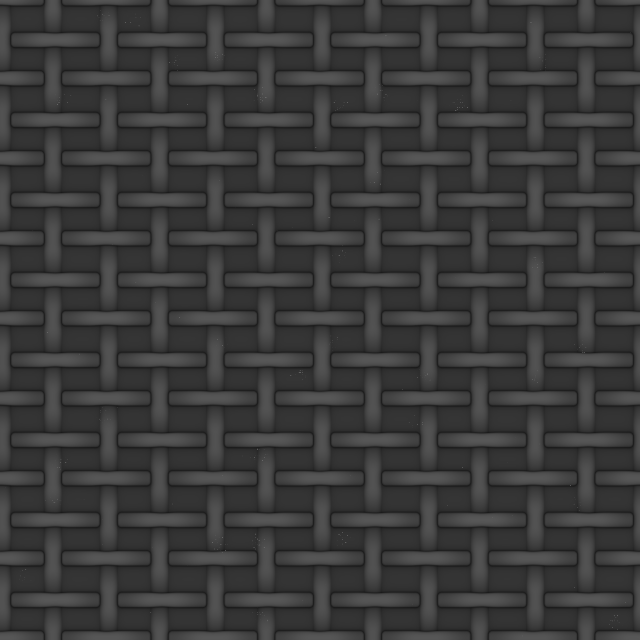
Reproduce this pattern procedurally as a three.js fragment shader.

```glsl
varying vec2 vUv;

// Layout: 6 x 8 weave cells, lengths in 1/768 of the canvas
const float CANVAS = 768.0;
const vec2 CELL = vec2(128.0, 96.0);
const vec2 BAR_A = vec2(66.5, 48.0);
const vec2 BAR_B = vec2(127.5, 2.0);
const vec2 POST_A = vec2(63.5, 0.0);
const vec2 POST_B = vec2(130.5, 49.0);
const vec2 BAR_HALF = vec2(53.2, 9.2);
const float BAR_ROUND = 5.0;
const float POST_HALF = 10.8;
const float POST_REACH = 39.0;
const float PINCH = 0.9;
const float BAR_SOFT = 0.7;
const float POST_SOFT = 1.1;

// Tones
const float GROUND = 0.207;
const float BAR_RIM = 0.19;
const float BAR_TOP = 0.338;
const float POST_TOP = 0.325;
const float POST_EDGE = 0.215;
const float OUTLINE = 0.26;
const float OUTLINE_WIDTH = 1.2;
const float SHADOW = 0.28;
const float SHADOW_SIZE = 3.5;

// Dust
const float CLUSTER_GRID = 16.0;
const float CLUSTER_RATE = 0.10;
const float SPECK_GRID = 384.0;
const float SPECK_TONE = 0.46;

float hash(vec2 p) {
  vec3 q = fract(vec3(p.xyx) * 0.1031);
  q += dot(q, q.yzx + 33.33);
  return fract((q.x + q.y) * q.z);
}

vec2 hash2(vec2 p) {
  return vec2(hash(p + 17.0), hash(p + 59.0));
}

// Offset from the nearest repeat of a centre
vec2 nearest(vec2 p, vec2 centre) {
  return (fract((p - centre) / CELL + 0.5) - 0.5) * CELL;
}

float roundBox(vec2 p, vec2 halfSize, float radius) {
  vec2 d = abs(p) - halfSize + radius;
  return length(max(d, 0.0)) + min(max(d.x, d.y), 0.0) - radius;
}

// Upright wire: crest at the crossing, dimmer where it dips under
float addPost(float tone, vec2 p, vec2 centre) {
  vec2 q = nearest(p, centre);
  float halfWidth = POST_HALF - PINCH * exp(-q.y * q.y / 90.0);
  float d = abs(q.x) - halfWidth;
  tone *= 1.0 - 0.12 * exp(-max(d, 0.0) / SHADOW_SIZE);
  float t = min(abs(q.x) / halfWidth, 1.0);
  float dip = smoothstep(0.2, 1.05, abs(q.y) / POST_REACH);
  float wire = mix(POST_EDGE, POST_TOP, 1.0 - t * t * t) * (1.0 - 0.28 * dip);
  return mix(tone, wire, 1.0 - smoothstep(-POST_SOFT, POST_SOFT, d));
}

// Level wire: rounded ends, thin outline, slight waist at the crossing
float addBar(float tone, vec2 p, vec2 centre) {
  vec2 q = nearest(p, centre);
  vec2 halfSize = BAR_HALF - vec2(0.0, PINCH * exp(-q.x * q.x / 120.0));
  float d = roundBox(q, halfSize, BAR_ROUND);
  tone *= 1.0 - SHADOW * exp(-max(d, 0.0) / SHADOW_SIZE);
  float t = min(abs(q.y - 0.4) / halfSize.y, 1.0);
  float along = abs(q.x) / halfSize.x;
  float wire = mix(BAR_RIM, BAR_TOP, sqrt(1.0 - t * t));
  wire *= 1.0 - 0.24 * smoothstep(0.2, 1.0, along);
  tone = mix(tone, wire, 1.0 - smoothstep(-BAR_SOFT, BAR_SOFT, d));
  float line = d / OUTLINE_WIDTH;
  return tone * (1.0 - OUTLINE * exp(-line * line));
}

// Cellular specks gathered in a few scattered clusters
float dust(vec2 uv) {
  vec2 block = floor(uv * CLUSTER_GRID);
  vec2 middle = 0.35 + 0.3 * hash2(block);
  float away = length(fract(uv * CLUSTER_GRID) - middle);
  float present = step(hash(block + 7.0), CLUSTER_RATE);
  float density = 0.0003 + 0.35 * present * (1.0 - smoothstep(0.0, 0.3, away));
  vec2 cell = floor(uv * SPECK_GRID);
  vec2 offset = fract(uv * SPECK_GRID) - 0.4 - 0.2 * hash2(cell);
  float radius = mix(0.15, 0.4, hash(cell + 91.0));
  float speck = 1.0 - smoothstep(radius - 0.15, radius + 0.15, length(offset));
  float strength = hash(cell + 29.0);
  return speck * step(hash(cell + 3.0), density) * strength * strength;
}

// Broad tonal drift from sines with whole periods
float drift(vec2 uv) {
  vec2 a = 6.2831853 * uv;
  return sin(a.x + 2.0 * a.y) + 0.6 * sin(3.0 * a.x - a.y + 1.3)
       + 0.4 * sin(5.0 * a.y + 2.0 * a.x + 0.5);
}

void main() {
  vec2 p = vUv * CANVAS;
  float tone = GROUND;
  tone = addPost(tone, p, POST_A);
  tone = addPost(tone, p, POST_B);
  tone = addBar(tone, p, BAR_A);
  tone = addBar(tone, p, BAR_B);
  tone *= 1.0 + 0.006 * drift(vUv);
  tone = mix(tone, SPECK_TONE, 0.7 * dust(vUv));
  gl_FragColor = vec4(vec3(tone), 1.0);
}
```
